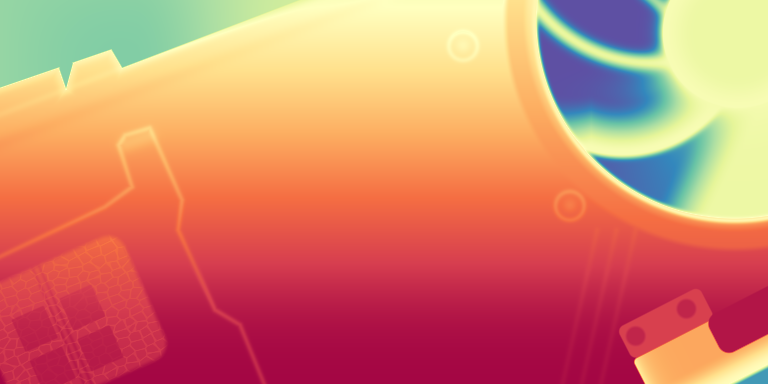
Write a Shadertoy shader that draws this texture map.

```glsl
const vec2 FAN = vec2(1.914, 0.948);
const float HOLE_R = 0.518;
const float RIM_R = 0.600;
const vec2 HUB = vec2(1.922, 0.914);
const float HUB_R = 0.195;
const vec3 UPPER_BLADE = vec3(1.698, 1.219, 0.383);  // arc centre, radius
const vec3 LOWER_BLADE = vec3(1.620, 0.917, 0.318);
const vec2 CHIP = vec2(0.182, 0.154);
const vec2 CHIP_HALF = vec2(0.216, 0.177);
const float CHIP_CELLS = 46.0;
const vec2 PLUG = vec2(1.648, 0.0625);
const float EDGE_BASE = 0.7015;
const float EDGE_SLOPE = 0.382;
const float TRACE_WIDTH = 0.007;

const vec3 SPECTRUM[11] = vec3[11](
    vec3(.62, .00, .26), vec3(.84, .24, .31), vec3(.96, .43, .26),
    vec3(.99, .68, .38), vec3(1., .88, .55), vec3(1., 1., .75),
    vec3(.90, .96, .60), vec3(.67, .87, .64), vec3(.40, .76, .65),
    vec3(.20, .53, .74), vec3(.37, .31, .64));

const vec2 BRACKET[11] = vec2[11](
    vec2(-.02, .322), vec2(.273, .461), vec2(.344, .513), vec2(.309, .622),
    vec2(.326, .648), vec2(.390, .667), vec2(.474, .479), vec2(.464, .401),
    vec2(.560, .193), vec2(.625, .154), vec2(.692, -.01));

vec3 spectrum(float t) {
    float s = clamp(t, 0.0, 0.999) * 10.0;
    int i = int(s);
    return mix(SPECTRUM[i], SPECTRUM[i + 1], fract(s));
}

float sdBox(vec2 p, vec2 halfSize, float r) {
    vec2 d = abs(p) - halfSize + r;
    return length(max(d, 0.0)) + min(max(d.x, d.y), 0.0) - r;
}

float sdSegment(vec2 p, vec2 a, vec2 b) {
    vec2 pa = p - a, ba = b - a;
    return length(pa - ba * clamp(dot(pa, ba) / dot(ba, ba), 0.0, 1.0));
}

float ridge(float d, float w) { return exp(-d * d / (w * w)); }

float cover(float d) {
    float aa = 1.0 / iResolution.y;
    return smoothstep(aa, -aa, d);
}

vec2 hash2(vec2 p) {
    return fract(sin(vec2(dot(p, vec2(127.1, 311.7)), dot(p, vec2(269.5, 183.3)))) * 43758.5);
}

// Gap between the two nearest cell centres: small on cell borders
float cellBorder(vec2 p) {
    vec2 id = floor(p), f = fract(p);
    float near = 9.0, next = 9.0;
    for (int y = -1; y <= 1; y++)
    for (int x = -1; x <= 1; x++) {
        vec2 o = vec2(x, y);
        float d = length(o + 0.15 + 0.7 * hash2(id + o) - f);
        next = min(next, max(near, d));
        near = min(near, d);
    }
    return next - near;
}

float faceHeat(float y) {
    float h = 0.61 * y - 0.1;
    return 0.5 * (h + sqrt(h * h + 0.004));
}

float fanHeat(vec2 p) {
    float upper = length(p - UPPER_BLADE.xy) - UPPER_BLADE.z;
    float lower = LOWER_BLADE.z - length(p - LOWER_BLADE.xy);
    float blade = mix(0.53, 1.0, smoothstep(0.0, 0.14, lower + 0.6 * max(0.0, 1.54 - p.x)));
    float slant = p.x + 0.5 * (0.661 - p.y);
    float under = mix(0.98 - 0.3 * (p.x - 1.55), 0.57, smoothstep(1.80, 1.96, slant));
    float t = mix(under, blade, step(0.0, lower));
    t = mix(t, 0.53, ridge(lower, 0.012));
    t = mix(t, 1.0, step(upper, 0.0));
    t = mix(t, 0.58, ridge(upper, 0.022));
    t = mix(t, 0.72, ridge(sdSegment(p, vec2(1.68, 1.02), vec2(1.75, 0.96)), 0.018));
    float hub = length(p - HUB) - HUB_R;
    t = mix(t, 0.54, exp(-max(hub, 0.0) / (0.012 + 0.05 * smoothstep(0.9, 0.75, p.y))));
    return mix(t, 0.57 - 0.04 * smoothstep(-0.08, 0.0, hub), cover(hub));
}

float chipHeat(vec2 p) {
    vec2 q = mat2(0.914, -0.407, 0.407, 0.914) * (p - CHIP);
    float body = sdBox(q, CHIP_HALF, 0.05);
    vec2 c = q + vec2(0.02, 0.03);
    float pads = cover(sdBox(abs(c) - vec2(0.068, 0.058), vec2(0.046), 0.004));
    float lines = smoothstep(0.22, 0.04, cellBorder(q * CHIP_CELLS * vec2(0.7, 1.0)));
    float t = 0.055 + 0.022 * lines * (1.0 - 0.7 * pads) - 0.025 * pads;
    t -= 0.025 * ridge(abs(c.x) - 0.009, 0.005);
    return t * smoothstep(0.006, -0.012, body);
}

float plugHeat(vec2 p, float t) {
    vec2 q = mat2(0.89, -0.456, 0.456, 0.89) * (p - PLUG);
    float clip = sdBox(q - vec2(0.12, 0.046), vec2(0.12, 0.046), 0.018);
    float holes = min(length(q - vec2(0.035, 0.052)), length(q - vec2(0.185, 0.055)));
    t = mix(t, 0.105 - 0.045 * smoothstep(0.03, 0.02, holes), cover(clip));
    float metal = sdBox(q - vec2(0.30, -0.15), vec2(0.30, 0.15), 0.012);
    float glow = 0.29 + 0.15 * exp(-q.x / 0.025) + 0.2 * smoothstep(-0.09, -0.17, q.y);
    glow = mix(glow, 0.87, smoothstep(-0.168, -0.182, q.y));
    t = mix(t, glow, cover(metal));
    return mix(t, 0.035, cover(sdBox(q - vec2(0.415, -0.045), vec2(0.20, 0.056), 0.03)));
}

void mainImage(out vec4 fragColor, in vec2 fragCoord) {
    vec2 p = fragCoord / iResolution.y;

    // Card outline with notched tabs
    float rise = p.y - EDGE_BASE - EDGE_SLOPE * p.x;
    float notch = abs(p.x - 0.172) - 0.018 * clamp(rise / 0.06, 0.0, 1.0);
    float tabs = max(max(p.y - 0.771 - 0.345 * p.x, p.x - 0.318 + 0.48 * rise), -notch);
    float card = min(rise * 0.934, tabs);

    // Card face, creases and faint cables
    float t = faceHeat(p.y);
    t += 0.05 * ridge(card, 0.015) + 0.018 * ridge(rise, 0.01) - 0.015 * ridge(rise + 0.075, 0.02);
    for (int i = 0; i < 3; i++) {
        float x = 1.555 + 0.05 * float(i);
        t += 0.014 * ridge(sdSegment(p, vec2(x, 0.4), vec2(x - 0.09, 0.0)), 0.008);
    }

    // Bracket trace and chip
    float trace = 9.0;
    for (int i = 0; i < 10; i++) trace = min(trace, sdSegment(p, BRACKET[i], BRACKET[i + 1]));
    t += 0.055 * ridge(trace, TRACE_WIDTH);
    t += 0.04 * ridge(sdSegment(p, vec2(0.33, 0.625), vec2(0.385, 0.645)), 0.022);
    t += chipHeat(p);

    // Screws
    for (int i = 0; i < 2; i++) {
        float d = length(p - mix(vec2(1.206, 0.880), vec2(1.484, 0.464), float(i)));
        t += 0.045 * ridge(d - 0.037, 0.007) + 0.035 * ridge(d, 0.018);
    }

    // Connector, fan rim and fan opening
    t = plugHeat(p, t);
    float fan = length(p - FAN);
    float rim = 0.05 + 0.35 * p.y + 0.04 * smoothstep(0.555, 0.535, fan);
    t = mix(t, rim, smoothstep(RIM_R + 0.008, RIM_R - 0.012, fan));
    t = mix(t, fanHeat(p), cover(fan - HOLE_R));
    t = mix(t, 0.47, ridge(fan - HOLE_R - 0.004, 0.008));

    // Cool backdrop beyond the card
    float backdrop = 0.73 + 0.03 * sin(5.0 * p.x) * sin(6.0 * p.y - 3.5) - 0.08 * smoothstep(0.35, 0.75, p.x);
    t = mix(backdrop, t, cover(card));
    fragColor = vec4(spectrum(t), 1.0);
}
```
